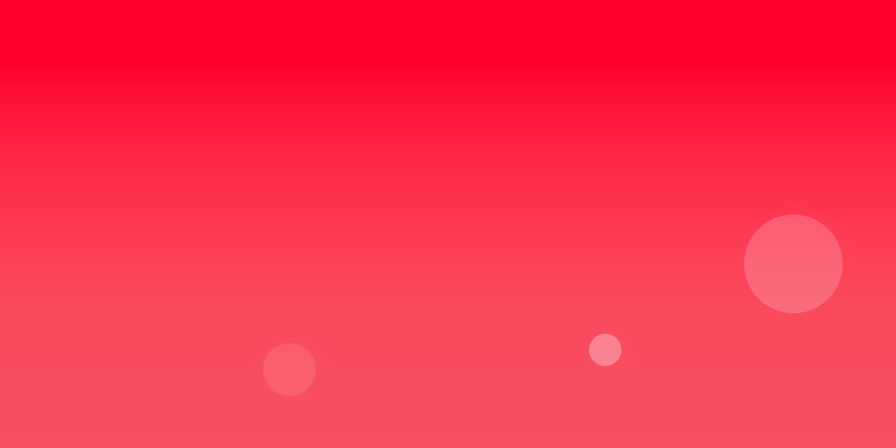
Write a Shadertoy shader that draws this background.

```glsl
// Red vertical gradient with three translucent, softly glowing discs.

// Background colour by depth, the distance below the top edge (0 to 1)
vec3 backdrop(float depth) {
    vec3 color = mix(vec3(1.0, 0.0, 0.18), vec3(1.0, 0.13, 0.26),
                     clamp((depth - 0.13) / 0.185, 0.0, 1.0));
    color = mix(color, vec3(0.99, 0.22, 0.32), clamp((depth - 0.315) / 0.19, 0.0, 1.0));
    color = mix(color, vec3(0.975, 0.285, 0.365), clamp((depth - 0.505) / 0.175, 0.0, 1.0));
    return mix(color, vec3(0.973, 0.31, 0.39), clamp((depth - 0.68) / 0.32, 0.0, 1.0));
}

// Disc with a faint halo shifted to the right; disc = center, radius, opacity
vec3 addDisc(vec3 color, vec2 p, vec4 disc, float pixel) {
    float edge = length(p - disc.xy) - disc.z;
    float haloEdge = length(p - disc.xy - vec2(0.008, 0.002)) - disc.z;
    float inside = 1.0 - smoothstep(-pixel, pixel, edge);
    float halo = 0.045 * exp(-pow(max(haloEdge, 0.0) / 0.018, 2.0));
    color = mix(color, vec3(1.0, 0.45, 0.52), halo * (1.0 - inside));
    return mix(color, vec3(1.0), disc.w * inside);
}

void mainImage(out vec4 fragColor, in vec2 fragCoord) {
    // Canvas height is one unit; x is anchored for a two-to-one canvas
    vec2 p = fragCoord / iResolution.y;
    float pixel = 0.75 / iResolution.y;

    vec3 color = backdrop(1.0 - p.y);

    // Center x, center y, radius, opacity
    vec4 discs[3] = vec4[3](
        vec4(1.771, 0.411, 0.110, 0.19),
        vec4(1.351, 0.219, 0.036, 0.31),
        vec4(0.646, 0.175, 0.059, 0.10));
    for (int i = 0; i < 3; i++) {
        color = addDisc(color, p, discs[i], pixel);
    }

    fragColor = vec4(color, 1.0);
}
```
